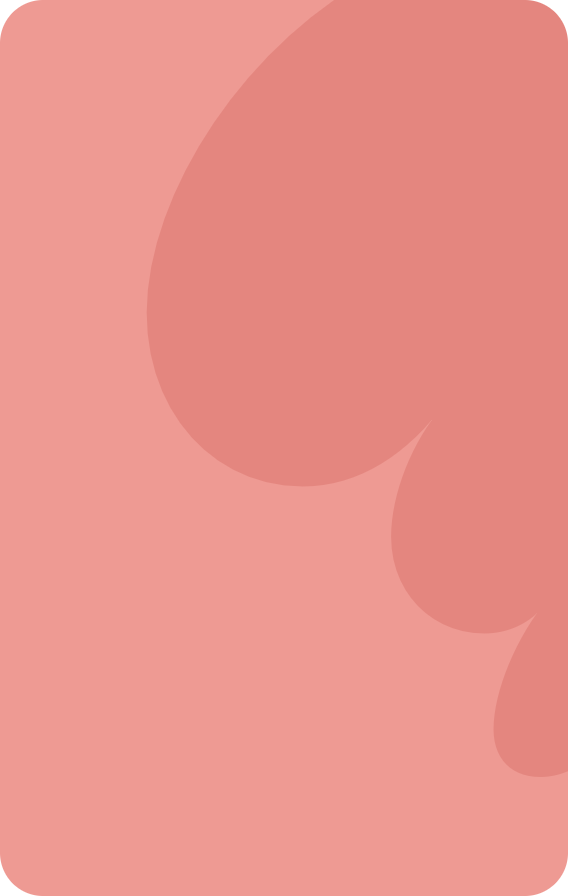
A Shadertoy shader for this background:

```glsl
const vec2 CARD_SIZE = vec2(4.88, 7.68);
const float CORNER_RADIUS = 0.37;
const int CURVE_STEPS = 14;
const vec3 PAPER = vec3(1.0);
const vec3 LIGHT_CORAL = vec3(0.935, 0.603, 0.576);
const vec3 DEEP_CORAL = vec3(0.894, 0.527, 0.498);

// Adds one edge to an outline: squared distance and inside/outside sign.
void traceEdge(vec2 p, vec2 a, vec2 b, inout float dist2, inout float side) {
    vec2 edge = b - a;
    vec2 toPoint = p - a;
    vec2 gap = toPoint - edge * clamp(dot(toPoint, edge) / dot(edge, edge), 0.0, 1.0);
    dist2 = min(dist2, dot(gap, gap));
    bvec3 crossing = bvec3(p.y >= a.y, p.y < b.y, edge.x * toPoint.y > edge.y * toPoint.x);
    if (all(crossing) || !any(crossing)) side = -side;
}

vec2 cubic(vec2 a, vec2 b, vec2 c, vec2 d, float t) {
    float s = 1.0 - t;
    return s * s * s * a + 3.0 * s * t * (s * b + t * c) + t * t * t * d;
}

void traceCurve(vec2 p, vec2 a, vec2 b, vec2 c, vec2 d, inout float dist2, inout float side) {
    vec2 previous = a;
    for (int i = 1; i <= CURVE_STEPS; i++) {
        vec2 next = cubic(a, b, c, d, float(i) / float(CURVE_STEPS));
        traceEdge(p, previous, next, dist2, side);
        previous = next;
    }
}

// A lobe runs from its tip past its left and bottom extremes to its end.
// Reaches are handle lengths before and after each extreme.
void traceLobe(vec2 p, vec2 tip, vec2 tipHandle, vec2 left, vec2 leftReach,
               vec2 bottom, vec2 bottomReach, vec2 endHandle, vec2 end,
               inout float dist2, inout float side) {
    vec2 across = vec2(1.0, 0.0);
    vec2 down = vec2(0.0, 1.0);
    traceCurve(p, tip, tipHandle, left - down * leftReach.x, left, dist2, side);
    traceCurve(p, left, left + down * leftReach.y, bottom - across * bottomReach.x, bottom, dist2, side);
    traceCurve(p, bottom, bottom + across * bottomReach.y, endHandle, end, dist2, side);
}

// Signed distance to the three joined lobes, with y pointing down.
float lobesDistance(vec2 p) {
    float dist2 = 1e6;
    float side = 1.0;
    vec2 start = vec2(2.87, 0.0);
    vec2 upperNotch = vec2(3.71, 3.60);
    vec2 lowerNotch = vec2(4.61, 5.26);
    vec2 finish = vec2(4.88, 6.61);

    traceLobe(p, start, vec2(1.92, 0.66), vec2(1.26, 2.68), vec2(0.89, 0.86),
              vec2(2.60, 4.17), vec2(0.76, 0.42), vec2(3.40, 3.96), upperNotch, dist2, side);
    traceLobe(p, upperNotch, vec2(3.50, 3.89), vec2(3.36, 4.60), vec2(0.32, 0.48),
              vec2(4.16, 5.43), vec2(0.45, 0.17), vec2(4.49, 5.37), lowerNotch, dist2, side);
    traceLobe(p, lowerNotch, vec2(4.39, 5.57), vec2(4.24, 6.25), vec2(0.28, 0.26),
              vec2(4.64, 6.66), vec2(0.24, 0.09), vec2(4.81, 6.64), finish, dist2, side);

    // Close the outline beyond the card
    vec2 outerBottom = vec2(5.4, 6.40);
    vec2 outerTop = vec2(5.4, -0.5);
    vec2 startLead = vec2(3.60, -0.5);
    traceEdge(p, finish, outerBottom, dist2, side);
    traceEdge(p, outerBottom, outerTop, dist2, side);
    traceEdge(p, outerTop, startLead, dist2, side);
    traceEdge(p, startLead, start, dist2, side);
    return side * sqrt(dist2);
}

float roundedBox(vec2 p, vec2 halfSize, float radius) {
    vec2 q = abs(p) - halfSize + radius;
    return length(max(q, 0.0)) + min(max(q.x, q.y), 0.0) - radius;
}

float coverage(float dist, float pixel) {
    return clamp(0.5 - dist / pixel, 0.0, 1.0);
}

void mainImage(out vec4 fragColor, in vec2 fragCoord) {
    vec2 uv = fragCoord / iResolution.xy;
    vec2 p = vec2(uv.x, 1.0 - uv.y) * CARD_SIZE;
    float pixel = CARD_SIZE.y / iResolution.y;

    // Lobes over the card, then the rounded card over paper
    vec3 color = mix(LIGHT_CORAL, DEEP_CORAL, coverage(lobesDistance(p), pixel));
    float card = roundedBox(p - 0.5 * CARD_SIZE, 0.5 * CARD_SIZE, CORNER_RADIUS);
    color = mix(PAPER, color, coverage(card, pixel));
    fragColor = vec4(color, 1.0);
}
```
